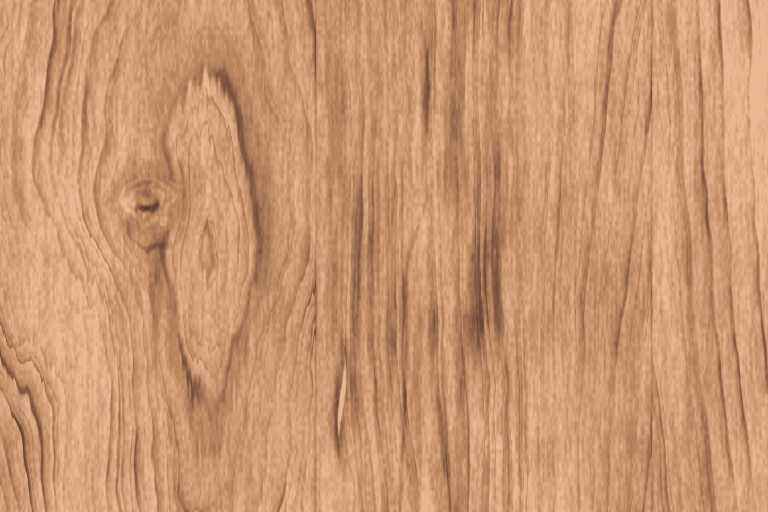
This texture is drawn by a Shadertoy shader. Its source:

```glsl
// Three joined planks of warm brown wood with growth rings, a knot and a split.

const vec3 PALE = vec3(0.915, 0.725, 0.575);
const vec3 TAN = vec3(0.755, 0.555, 0.405);
const vec3 BROWN = vec3(0.53, 0.36, 0.26);
const vec3 UMBER = vec3(0.27, 0.17, 0.13);
const vec3 HONEY = vec3(0.75, 0.53, 0.32);
const vec3 PINK = vec3(0.87, 0.67, 0.57);
const float SEAM_A = 0.617;
const float SEAM_B = 1.273;
const vec2 KNOT = vec2(0.283, 0.61);

float hash(vec2 p) {
    vec3 q = fract(vec3(p.xyx) * 0.1031);
    q += dot(q, q.yzx + 33.33);
    return fract((q.x + q.y) * q.z);
}

float valueNoise(vec2 p) {
    vec2 i = floor(p), f = fract(p);
    f = f * f * (3.0 - 2.0 * f);
    return mix(mix(hash(i), hash(i + vec2(1, 0)), f.x),
               mix(hash(i + vec2(0, 1)), hash(i + vec2(1, 1)), f.x), f.y);
}

float fbm(vec2 p) {
    float sum = 0.0, amp = 0.53;
    for (int i = 0; i < 4; i++) {
        sum += amp * valueNoise(p);
        p = p * 2.03 + 17.3;
        amp *= 0.5;
    }
    return sum;
}

float bell(float x, float width) {
    return exp(-x * x / (width * width));
}

// Slow darkening across each ring that ends in a thin dark line.
float ringTone(float u, float seed) {
    float s = u + 0.8 * valueNoise(vec2(u * 0.6, seed));
    float t = fract(s), strength = hash(vec2(floor(s), seed));
    float fall = 1.0 - smoothstep(0.88, 1.0, t);
    float soft = smoothstep(0.1, 0.9, t) * fall;
    float line = smoothstep(0.66, 0.88, t) * fall;
    return 0.27 * strength * soft + 0.6 * strength * strength * line;
}

// Long drop-shaped rings that bulge around the knot.
float dropField(vec2 p, float fibre) {
    vec2 q = p - KNOT;
    p = KNOT + q * mix(0.3, 1.0, smoothstep(0.0, 0.17, length(q)));
    p += 0.11 * (vec2(fbm(p * vec2(5.0, 2.6)), fbm(p * vec2(5.0, 3.5) + 40.0)) - 0.5);
    p.y += 0.03 * fibre;
    vec2 d = p - vec2(0.42, 0.52);
    d.x /= mix(0.72, 1.12, smoothstep(-0.35, 0.2, d.y));
    return length(d * vec2(1.0, 0.27));
}

float knotTone(vec2 q, float wobble) {
    float r = length(q * vec2(1.0, 0.85)) + 0.06 * wobble;
    float rings = 0.36 + 0.11 * sin(r * 310.0) + 0.2 * bell(r - 0.058, 0.007) + 0.5 * wobble;
    rings += 0.35 * bell(length(q - vec2(0.004, 0.02)), 0.022);
    vec2 c = q - vec2(0.004, 0.006);
    float crack = bell(length(c) - 0.028 - 0.03 * wobble, 0.006);
    crack *= smoothstep(0.006, -0.014, c.y + 0.5 * abs(c.x - 0.012));
    return rings - 0.38 * bell(length(q + vec2(0.033, 0.014)), 0.022) + 1.2 * crack;
}

// A dark vertical mark fading at both ends.
float streak(vec2 p, float x, float width, float low, float high) {
    float ends = smoothstep(low, low + 0.12, p.y) * (1.0 - smoothstep(high - 0.06, high, p.y));
    return bell(p.x - x, width) * ends;
}

vec3 woodColour(float tone) {
    vec3 c = mix(PALE, TAN, clamp(tone / 0.42, 0.0, 1.0));
    c = mix(c, BROWN, clamp((tone - 0.42) / 0.58, 0.0, 1.0));
    return mix(c, UMBER, clamp(tone - 1.0, 0.0, 1.0));
}

void mainImage(out vec4 fragColor, in vec2 fragCoord) {
    vec2 p = fragCoord / iResolution.y;

    // Fibres and broad cloudy shading
    float fine = valueNoise(p * vec2(210.0, 24.0)) - 0.5;
    float coarse = valueNoise(p * vec2(75.0, 3.0) + 9.0) - 0.5;
    float pores = valueNoise(p * vec2(260.0, 110.0) + 71.0) - 0.5;
    float cloud = fbm(p * vec2(7.0, 2.0) + 5.0) - 0.5;
    float fade = 0.35 + 1.1 * smoothstep(0.25, 0.7, fbm(p * vec2(11.0, 5.0) + 23.0));
    float bend = fbm(p * vec2(4.0, 1.9) + 61.0) - 0.5;
    float grain = smoothstep(0.25, 0.75, fbm(p * vec2(70.0, 5.0) + 33.0));
    float hair = smoothstep(0.58, 0.9, valueNoise(vec2(p.x + 0.05 * bend, p.y) * vec2(120.0, 2.2) + 47.0));
    float tone = 0.15 + 0.23 * fine + 0.13 * coarse + 0.23 * pores + 0.62 * cloud;
    float rings;

    if (p.x < SEAM_A) {
        // Knotted plank
        float f = dropField(p, fine + coarse);
        rings = (ringTone(f * 25.0, 3.0) + 0.35 * ringTone(f * 61.0, 8.0)) * fade;
        rings += 0.6 * fade * bell(f - 0.088, 0.006) + 0.2 * bell(f - 0.104, 0.016);
        rings += 0.5 * fade * bell(f - 0.265, 0.0045);
        rings -= 0.12 * (1.0 - smoothstep(0.06, 0.085, f));
        vec2 q = p - KNOT;
        float wobble = fbm(p * vec2(24.0, 18.0)) - 0.5;
        rings += 0.45 * grain * bell(length((q - vec2(0.095, 0.045)) * vec2(1.0, 0.55)), 0.027);
        rings += 0.45 * grain * bell(length((q - vec2(0.02, -0.15)) * vec2(1.0, 0.5)), 0.065);
        rings += 0.5 * bell(q.y + 0.1 - 0.6 * abs(q.x - 0.01) - 0.1 * wobble, 0.008) * bell(q.x - 0.01, 0.04);
        float inside = 1.0 - smoothstep(0.05, 0.085, length(q) + 0.07 * wobble);
        rings = mix(rings, knotTone(q, wobble), inside);
    } else if (p.x < SEAM_B) {
        // Straight plank with dark streaks and slanting rings on its right side
        float side = smoothstep(1.0, 1.25, p.x);
        float u = p.x - 0.15 * side * (p.y - 0.5) + 0.08 * bend + 0.004 * fine;
        rings = ringTone(u * 27.0, 12.0) * fade * mix(0.5, 1.15, side);
        rings += 0.35 * ringTone(u * 66.0, 19.0) * fade;
        rings += 0.26 * hair * fade * (1.0 - 0.5 * side);
        rings += 0.85 * (0.25 + grain) * streak(p, 0.84, 0.015, 0.7, 1.2);
        rings += 0.5 * grain * streak(p, 0.9, 0.1, 0.55, 1.2);
        vec2 smudge = p - vec2(0.955 + 0.1 * bend, 0.46);
        rings += 0.7 * grain * bell(length(smudge * vec2(1.0, 0.42)), 0.055);
        rings += 0.42 * grain * streak(p, 0.89, 0.1, -0.2, 0.42);
        float path = 0.79 + 0.045 * smoothstep(0.45, 0.66, p.y) + 0.03 * bend;
        rings += 0.5 * fade * streak(p, path, 0.005, -0.2, 0.66);
        rings += 0.32 * grain * streak(p, 0.65, 0.045, 0.5, 1.2);

        // Pale split with a dark rim
        float along = (p.y - 0.22) / 0.1;
        float gap = abs(p.x - 0.668 - 0.006 * sin(along * 2.5)) - 0.008 * (1.0 - along * along);
        float reach = 1.0 - smoothstep(0.7, 1.9, abs(along));
        rings += (0.3 + 0.6 * grain) * reach * bell(max(gap, 0.0), 0.011);
        float core = 1.0 - smoothstep(-0.005, -0.001, gap);
        rings = mix(rings, -0.1, core);
    } else {
        // Pale plank with gently leaning rings
        float u = p.x + 0.07 * p.y + 0.07 * bend + 0.003 * fine;
        rings = (ringTone(u * 25.0, 31.0) * 0.8 + 0.3 * ringTone(u * 58.0, 37.0)) * fade - 0.02;
    }
    tone += rings;

    // Joints between planks
    float joint = bell(p.x - SEAM_A, 0.0025) + bell(p.x - SEAM_B, 0.0025);
    tone += 0.3 * joint * (0.4 + fade * 0.5);

    // Honey flecks along the rings and a rosy cast in the calm wood
    vec3 colour = woodColour(tone);
    float band = smoothstep(0.06, 0.3, rings) * (1.0 - smoothstep(0.45, 0.75, tone));
    float flecks = smoothstep(-0.15, 0.35, pores + 0.4 * fine) * band;
    colour = mix(colour, HONEY, 0.5 * flecks);
    colour = mix(colour, PINK, 0.12 * smoothstep(0.0, 0.25, -cloud));
    fragColor = vec4(colour, 1.0);
}
```
